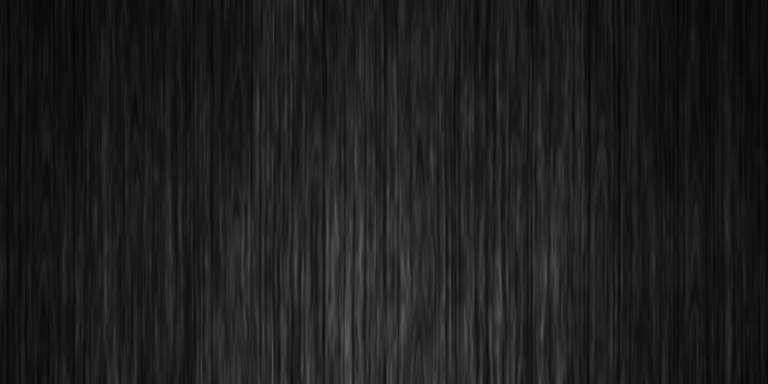
Give the GLSL for this texture, as a Shadertoy shader.

```glsl
// Dark stained wood with fine vertical grain under a soft light from below.
// Stretched noise and one-dimensional cellular lines form the fibres;
// nested arches bend them in places, and a smooth glow sets the brightness.

const float DARK_EDGE = 0.050;
const float LIT_CENTRE = 0.160;

float hash(vec2 p) {
    vec3 q = fract(vec3(p.xyx) * 0.1031);
    q += dot(q, q.yzx + 33.33);
    return fract((q.x + q.y) * q.z);
}

float valueNoise(vec2 p) {
    vec2 cell = floor(p);
    vec2 f = fract(p);
    f = f * f * (3.0 - 2.0 * f);
    float low = mix(hash(cell), hash(cell + vec2(1.0, 0.0)), f.x);
    float high = mix(hash(cell + vec2(0.0, 1.0)), hash(cell + 1.0), f.x);
    return mix(low, high, f.y);
}

// Dark fibres: one jittered line per column, fading in and out along y
float fibreLines(vec2 p, float density, float width, float seed) {
    float x = p.x * density;
    float column = floor(x);
    float dark = 0.0;
    for (int i = -1; i <= 1; i++) {
        float id = column + float(i);
        float offset = id + 0.15 + 0.7 * hash(vec2(id, seed)) - x;
        float fade = valueNoise(vec2(id * 7.0 + seed, p.y * 4.0));
        float strength = hash(vec2(id, seed + 5.0)) * (0.5 + 0.8 * fade);
        dark = max(dark, strength * exp(-offset * offset / (width * width)));
    }
    return dark;
}

// Very slight sideways wander of the grain
float wander(vec2 p) {
    return 0.0016 * sin(p.y * 5.0 + p.x * 9.0)
         + 0.0007 * sin(p.y * 13.0 - p.x * 23.0 + 1.3)
         + 0.0004 * sin(p.y * 31.0 + p.x * 57.0);
}

// Log brightness of the fibres around zero
float grain(vec2 p) {
    float hair = valueNoise(p * vec2(210.0, 22.0) + 5.0) - 0.5;
    float fine = valueNoise(p * vec2(128.0, 7.0)) - 0.5;
    float medium = valueNoise(p * vec2(66.0, 3.0) + 17.0) - 0.5;
    float broad = valueNoise(p * vec2(19.0, 1.1) + 41.0) - 0.5;
    float lines = fibreLines(p, 66.0, 0.20, 3.0);
    float deep = fibreLines(p, 24.0, 0.075, 11.0);
    return 0.50 * hair + 0.66 * fine + 0.42 * medium + 0.30 * broad
         - 0.62 * lines - 0.50 * deep + 0.22;
}

// Arch figure: xy = bent grain coordinates, z = blend weight
vec3 archFigure(vec2 p, float spacing) {
    float id = floor(p.x / spacing);
    float centre = (id + 0.35 + 0.3 * hash(vec2(id, 21.0))) * spacing;
    float d = p.x - centre + 0.003 * sin(p.y * 7.0 + id * 2.0);
    float bent = sqrt(d * d + 0.00002) + 0.085 * p.y + id * 3.7;
    float reach = 0.015 + 0.006 * sin(p.y * 6.0 + id * 1.7);
    float patches = smoothstep(0.3, 0.6, valueNoise(vec2(id * 5.0, p.y * 3.0)));
    return vec3(bent, p.y, patches * exp(-d * d / (reach * reach)));
}

// Narrow strips of differing tone with a thin dark seam
float strips(float x, float spacing) {
    float id = floor(x / spacing);
    float start = (id + 0.3 * hash(vec2(id, 61.0))) * spacing;
    float side = step(start, x);
    float tone = hash(vec2(id + side, 73.0)) - 0.5;
    float seam = exp(-pow((x - start) / 0.003, 2.0));
    return 0.20 * tone - 0.60 * hash(vec2(id, 87.0)) * seam;
}

// Glow: widest at the lower middle, falling to the sides and top
float glow(vec2 uv) {
    float side = 2.0 * uv.x - 1.0;
    float across = exp(-1.9 * side * side);
    float upward = mix(1.0, 0.64, smoothstep(0.25, 1.0, uv.y));
    return mix(DARK_EDGE, LIT_CENTRE, across) * upward;
}

void mainImage(out vec4 fragColor, in vec2 fragCoord) {
    vec2 uv = fragCoord / iResolution.xy;
    vec2 p = fragCoord / iResolution.y;

    // Straight grain, mixed with the arches
    vec2 wood = p + vec2(wander(p), 0.0);
    vec3 arch = archFigure(wood, 0.24);
    float fibres = mix(grain(wood), grain(arch.xy), arch.z);

    float shade = glow(uv) * exp(fibres + strips(p.x, 0.16));
    fragColor = vec4(vec3(clamp(shade, 0.0, 1.0)), 1.0);
}
```
